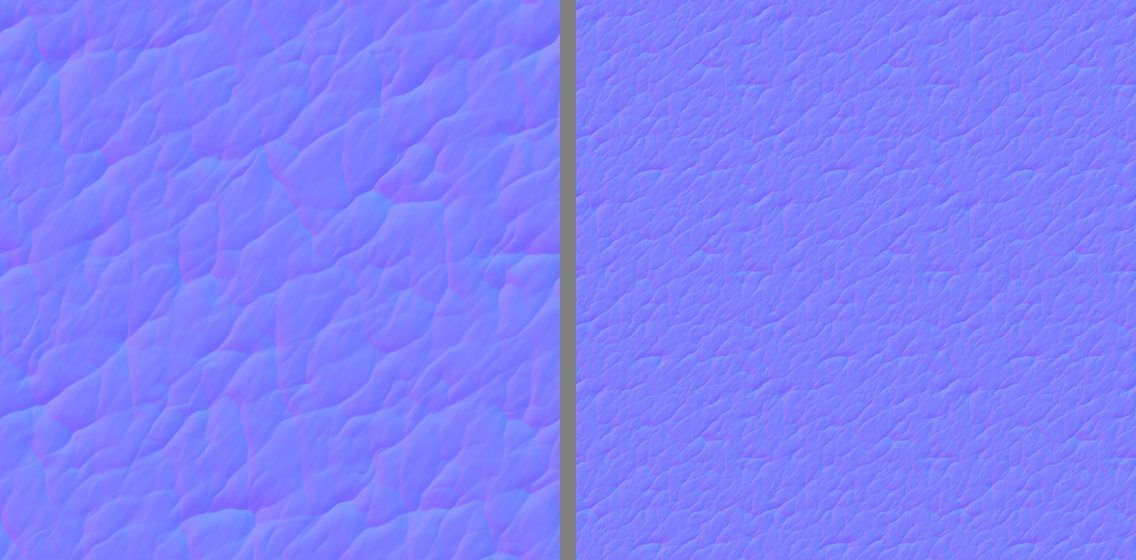
Left, the tile; right, the same tile 3 across and 3 down.
Give the GLSL for this texture map, as a WebGL 2 fragment shader.

```glsl
#version 300 es
precision highp float;
// Tiling tangent-space normal map of worn, chipped stone with short slanted ridges.

#define SLANT_CELLS vec2(12.0, 11.0)
#define STEEP_CELLS vec2(18.0, 8.0)
#define CHIP_CELLS vec2(13.0, 19.0)
#define EDGE_SHARPNESS 19.0
#define PLATE_TILT 0.1
#define PLATE_STEP 0.14
#define WARP 0.013
#define LUMPS 0.05
#define GRAIN 0.034
#define RELIEF 0.0135
#define SLOPE_LIMIT 0.24
#define SAMPLE_STEP 0.0017

uniform vec2 u_resolution;
out vec4 fragColor;

// Two random values in 0..1 for a lattice cell, wrapping at the period
vec2 hashCell(vec2 cell, vec2 period, uint seed) {
    uvec2 v = uvec2(floor(mod(cell + 0.5, period))) + uvec2(seed * 37u, seed * 91u);
    v = v * 1664525u + 1013904223u;
    v.x += v.y * 1664525u;
    v.y += v.x * 1664525u;
    v ^= v >> 16u;
    v.x += v.y * 1664525u;
    v.y += v.x * 1664525u;
    v ^= v >> 16u;
    return vec2(v & 65535u) / 65535.0;
}

float cornerSlope(vec2 cell, vec2 offset, vec2 period, uint seed) {
    float angle = 6.28319 * hashCell(cell, period, seed).x;
    return dot(vec2(cos(angle), sin(angle)), offset);
}

// Gradient noise over the unit tile, period lattice cells per side
float gradientNoise(vec2 uv, vec2 period, uint seed) {
    vec2 p = uv * period;
    vec2 cell = floor(p);
    vec2 f = p - cell;
    vec2 s = f * f * f * (f * (f * 6.0 - 15.0) + 10.0);
    vec2 e = vec2(1.0, 0.0);
    float low = mix(cornerSlope(cell, f, period, seed),
                    cornerSlope(cell + e.xy, f - e.xy, period, seed), s.x);
    float high = mix(cornerSlope(cell + e.yx, f - e.yx, period, seed),
                     cornerSlope(cell + e.xx, f - e.xx, period, seed), s.x);
    return mix(low, high, s.y);
}

// Flat-bottomed dents with rounded ridges, each a tilted plate of its own level
float chippedPlates(vec2 uv, vec2 period, uint seed) {
    vec2 p = uv * period;
    vec2 base = floor(p);
    float total = 0.0;
    float level = 0.0;
    for (int y = -1; y <= 1; y++) {
        for (int x = -1; x <= 1; x++) {
            vec2 cell = base + vec2(x, y);
            vec2 centre = cell + 0.05 + 0.9 * hashCell(cell, period, seed);
            vec2 offset = p - centre;
            float weight = exp(-EDGE_SHARPNESS * dot(offset, offset));
            float lift = hashCell(cell, period, seed + 1u).x;
            level += weight * (PLATE_STEP * lift + PLATE_TILT * offset.x);
            total += weight;
        }
    }
    float dent = -log(total) / EDGE_SHARPNESS;
    return dent * dent + level / total;
}

// A whole-number shear keeps slanted features periodic
vec2 slanted(vec2 uv, float steepness) {
    return vec2(steepness * uv.x - uv.y, uv.y);
}

float stoneHeight(vec2 uv) {
    // Ragged plate outlines
    vec2 bend = vec2(gradientNoise(uv, vec2(11.0), 11u), gradientNoise(uv, vec2(11.0), 12u));
    vec2 fray = vec2(gradientNoise(uv, vec2(29.0), 13u), gradientNoise(uv, vec2(29.0), 14u));
    vec2 p = uv + WARP * (bend + 0.6 * fray);

    // Plate layers, each fading in and out
    float wear = smoothstep(-0.3, 0.3, gradientNoise(uv, vec2(7.0), 15u));
    float chipped = smoothstep(-0.2, 0.35, gradientNoise(uv, vec2(8.0), 19u));
    float h = mix(1.0, 0.3, wear) * chippedPlates(slanted(p, 1.0), SLANT_CELLS, 1u);
    h += mix(0.25, 0.7, wear) * chippedPlates(p, STEEP_CELLS, 5u);
    h += 0.4 * chipped * chippedPlates(slanted(p, 2.0), CHIP_CELLS, 8u);

    // Soft lumps and fine grain along the steeper slant
    vec2 q = slanted(uv, 2.0);
    h += LUMPS * gradientNoise(uv, vec2(21.0, 10.0), 16u);
    h += LUMPS * gradientNoise(q, vec2(14.0, 16.0), 17u);
    h += GRAIN * gradientNoise(q, vec2(27.0, 30.0), 18u);
    return h;
}

void main() {
    vec2 uv = gl_FragCoord.xy / u_resolution;
    vec2 e = vec2(SAMPLE_STEP, 0.0);
    vec2 slope = vec2(stoneHeight(uv + e.xy) - stoneHeight(uv - e.xy),
                      stoneHeight(uv + e.yx) - stoneHeight(uv - e.yx)) / (2.0 * SAMPLE_STEP);

    // Green axis points down; steep flanks level off
    vec2 tilt = RELIEF * vec2(-slope.x, slope.y);
    tilt /= sqrt(1.0 + dot(tilt, tilt) / (SLOPE_LIMIT * SLOPE_LIMIT));
    fragColor = vec4(0.5 + 0.5 * normalize(vec3(tilt, 1.0)), 1.0);
}
```
